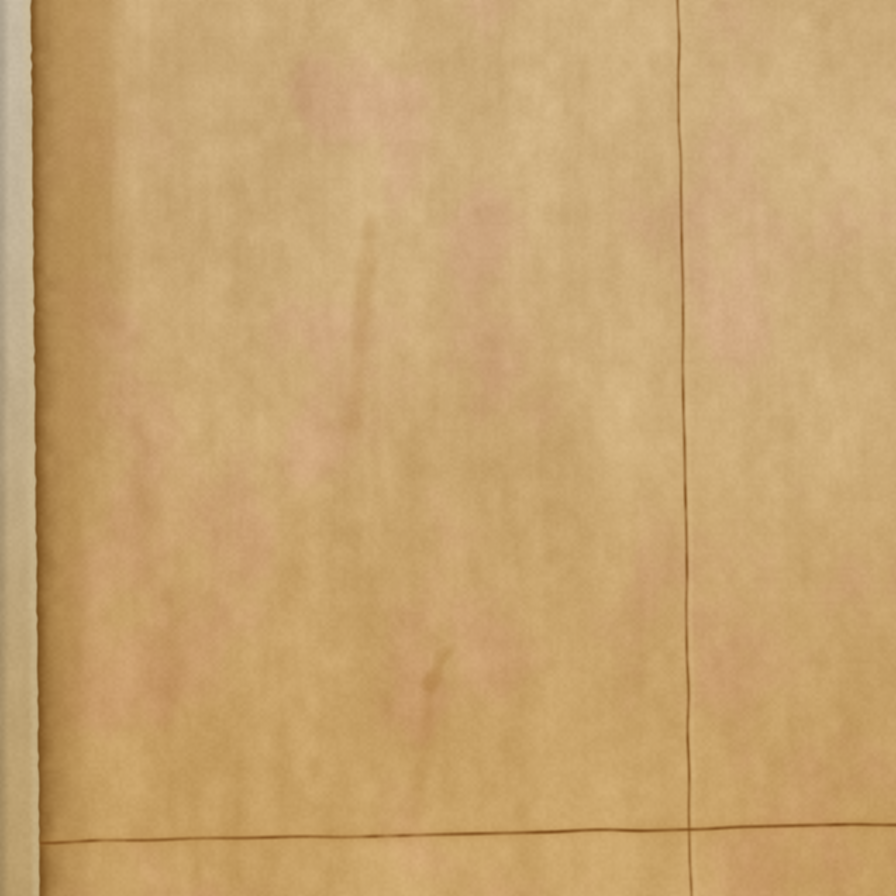
Write a WebGL 1 fragment shader that draws this texture.

```glsl
precision highp float;
uniform vec2 u_resolution;

float hash(vec2 p) {
  return fract(sin(dot(p, vec2(127.1, 311.7))) * 43758.5453);
}

float noise(vec2 p) {
  vec2 i = floor(p), f = fract(p);
  f = f * f * (3.0 - 2.0 * f);
  return mix(mix(hash(i), hash(i + vec2(1.0, 0.0)), f.x),
             mix(hash(i + vec2(0.0, 1.0)), hash(i + vec2(1.0, 1.0)), f.x), f.y);
}

float fbm(vec2 p) {
  float sum = 0.0, amp = 0.5;
  for (int i = 0; i < 5; i++) {
    sum += amp * noise(p);
    p = mat2(1.6, 1.2, -1.2, 1.6) * p + 7.3;
    amp *= 0.5;
  }
  return sum;
}

// Soft line of given half width around distance d
float seam(float d, float halfWidth) {
  float blur = 0.0016 + 0.5 / u_resolution.y;
  return 1.0 - smoothstep(halfWidth - blur, halfWidth + blur, abs(d));
}

// Short curved stain between two points
float streak(vec2 p, vec2 a, vec2 b, float width) {
  vec2 ab = b - a;
  float t = clamp(dot(p - a, ab) / dot(ab, ab), 0.0, 1.0);
  float d = length(p - a - ab * t) + 0.008 * (noise(p * 70.0) - 0.5);
  return 1.0 - smoothstep(0.0, width, d);
}

// Panel surface: vertical grain, blotches and fine mottling
vec3 panelColor(vec2 uv) {
  vec3 color = mix(vec3(0.785, 0.635, 0.405), vec3(0.79, 0.665, 0.475),
                   smoothstep(0.0, 0.85, uv.y + 0.12 * (uv.x - 0.5)));
  float blotch = fbm(uv * vec2(7.0, 4.0) + 3.0) - 0.48;
  float grain = fbm(uv * vec2(26.0, 4.5) + 11.0) - 0.48;
  float mottle = fbm(uv * vec2(60.0, 42.0)) - 0.48;
  color += blotch * vec3(0.07, 0.09, 0.10);
  color += grain * vec3(0.07, 0.08, 0.09) * mix(1.3, 0.7, uv.x);
  color += mottle * vec3(0.055, 0.06, 0.07);
  float pink = smoothstep(0.5, 0.75, fbm(uv * vec2(11.0, 8.0) + 31.0));
  color += pink * vec3(0.005, -0.02, 0.015);

  // Faint brown stains
  vec3 stain = vec3(0.66, 0.47, 0.23);
  float patchy = 0.3 + 0.7 * noise(uv * vec2(50.0, 30.0));
  color = mix(color, stain, 0.65 * patchy * streak(uv, vec2(0.478, 0.235), vec2(0.499, 0.272), 0.012));
  color = mix(color, stain, 0.32 * patchy * streak(uv, vec2(0.468, 0.09), vec2(0.48, 0.24), 0.018));
  color = mix(color, stain, 0.26 * patchy * streak(uv, vec2(0.395, 0.52), vec2(0.413, 0.75), 0.018));
  color = mix(color, stain, 0.16 * patchy * streak(uv, vec2(0.30, 0.24), vec2(0.345, 0.44), 0.035));
  return color;
}

void main() {
  vec2 uv = gl_FragCoord.xy / u_resolution;
  vec3 color = panelColor(uv);

  // Shadow falling from the left moulding
  float edge = mix(0.0445, 0.0345, uv.y) + 0.0015 * (noise(vec2(3.0, uv.y * 110.0)) - 0.5);
  float depth = uv.x - edge;
  float wobble = 0.035 * (fbm(vec2(uv.x * 20.0, uv.y * 6.0)) - 0.5);
  float reach = mix(0.07, 0.125, smoothstep(0.1, 0.9, uv.y));
  float broad = 1.0 - smoothstep(reach * 0.45, reach, depth + wobble);
  color = mix(color, vec3(0.69, 0.53, 0.30), 0.62 * broad);
  float roughness = 0.7 + 0.6 * noise(uv * vec2(90.0, 60.0));
  float contact = exp(-max(depth, 0.0) / (0.011 * roughness));
  color = mix(color, vec3(0.40, 0.24, 0.06), 0.88 * contact);

  // Vertical seam, slightly leaning and unevenly worn
  float seamX = mix(0.771, 0.7565, uv.y) + 0.002 * (noise(vec2(uv.y * 22.0, 5.0)) - 0.5);
  float wearY = noise(vec2(uv.y * 75.0, 9.0));
  color = mix(color, vec3(0.86, 0.74, 0.54), 0.25 * seam(uv.x - seamX - 0.005, 0.002));
  color = mix(color, vec3(0.48, 0.29, 0.09), (0.5 + 0.4 * wearY) * seam(uv.x - seamX, 0.0014));

  // Horizontal seam, rising toward the right
  float seamY = 0.0585 + 0.0215 * uv.x + 0.0025 * (noise(vec2(uv.x * 18.0, 2.0)) - 0.5);
  float wearX = noise(vec2(uv.x * 60.0, 17.0));
  float right = smoothstep(0.4, 0.65, uv.x);
  float below = uv.y - seamY;
  color = mix(color, vec3(0.72, 0.53, 0.27), 0.35 * exp(-abs(below) / 0.006));
  color = mix(color, vec3(0.46, 0.27, 0.08),
              mix(0.35 + 0.5 * wearX, 0.6 + 0.35 * wearX, right) * seam(below, 0.0017));

  // Pale moulding strip with a shaded rim
  vec3 strip = mix(vec3(0.73, 0.62, 0.43), vec3(0.77, 0.72, 0.63), smoothstep(0.0, 1.0, uv.y));
  strip += 0.05 * (fbm(uv * vec2(60.0, 25.0)) - 0.48);
  strip = mix(strip, vec3(0.80, 0.73, 0.57), 0.5 * smoothstep(-0.012, -0.004, depth));
  strip *= 1.0 - 0.12 * (1.0 - smoothstep(0.0, 0.012, uv.x));
  float soft = 0.0015 + 0.5 / u_resolution.x;
  color = mix(strip, color, smoothstep(-soft, soft, depth));

  // Fine surface speckle
  color += 0.025 * (noise(uv * 260.0) - 0.5);
  gl_FragColor = vec4(clamp(color, 0.0, 1.0), 1.0);
}
```
